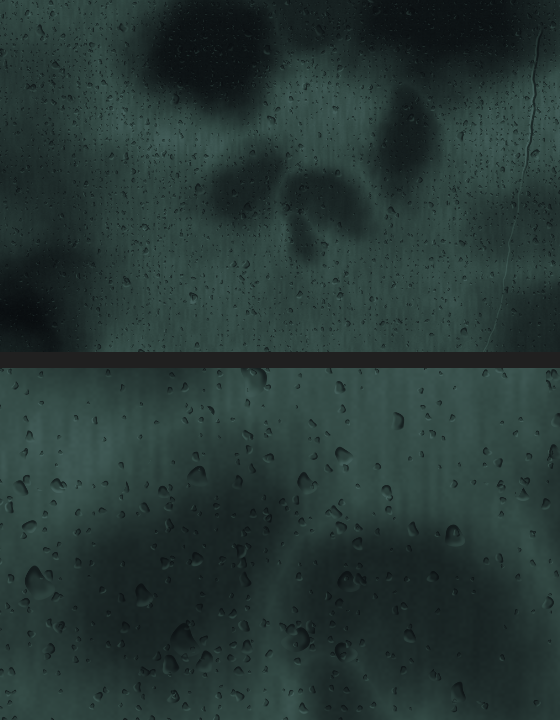
Top, the full canvas; bottom, a detail of the centre.
Give the GLSL for this texture, as a Shadertoy shader.

```glsl
const vec3 NIGHT = vec3(0.035, 0.05, 0.06);
const vec3 TEAL = vec3(0.20, 0.29, 0.27);
const vec3 MIST = vec3(0.27, 0.375, 0.36);

float hash(vec2 p) {
    return fract(sin(dot(p, vec2(127.1, 311.7))) * 43758.5453);
}

float noise(vec2 p) {
    vec2 cell = floor(p), f = fract(p);
    f = f * f * (3.0 - 2.0 * f);
    float low = mix(hash(cell), hash(cell + vec2(1, 0)), f.x);
    float high = mix(hash(cell + vec2(0, 1)), hash(cell + vec2(1, 1)), f.x);
    return mix(low, high, f.y);
}

float fbm(vec2 p) {
    float sum = 0.0, weight = 0.5;
    for (int i = 0; i < 5; i++) {
        sum += weight * noise(p);
        p = mat2(1.6, 1.2, -1.2, 1.6) * p + 7.3;
        weight *= 0.5;
    }
    return sum;
}

// Soft ellipse: 1 in the core, 0 outside
float blob(vec2 p, vec2 center, vec2 radius) {
    return 1.0 - smoothstep(0.35, 1.45, length((p - center) / radius));
}

// Brightness of the stormy sky, from 0 to 1
float skyTone(vec2 p) {
    vec2 warp = vec2(fbm(p * 4.5), fbm(p * 4.5 + 31.0)) - 0.48;
    vec2 q = p + 0.22 * warp;
    float heavy = blob(q, vec2(0.60, 0.88), vec2(0.20, 0.19));
    heavy = max(heavy, blob(q, vec2(1.25, 0.96), vec2(0.40, 0.23)));
    heavy = max(heavy, 0.75 * blob(q, vec2(0.88, 1.0), vec2(0.26, 0.13)));
    heavy = max(heavy, 0.78 * blob(q, vec2(1.14, 0.65), vec2(0.10, 0.17)));
    heavy = max(heavy, 0.70 * blob(q, vec2(0.71, 0.48), vec2(0.14, 0.13)));
    heavy = max(heavy, 0.68 * blob(q, vec2(0.95, 0.40), vec2(0.14, 0.09)));
    heavy = max(heavy, 0.60 * blob(q, vec2(0.88, 0.28), vec2(0.06, 0.09)));
    float dim = 0.32 * blob(q, vec2(0.0, 0.42), vec2(0.32, 0.48));
    dim += 0.30 * blob(q, vec2(0.12, 0.18), vec2(0.24, 0.13));
    dim += 0.40 * blob(q, vec2(0.0, 0.0), vec2(0.20, 0.14));
    dim += 0.45 * blob(q, vec2(1.55, 0.04), vec2(0.20, 0.12));
    dim += 0.28 * blob(q, vec2(1.50, 0.36), vec2(0.14, 0.16));
    float glow = 0.16 * blob(q, vec2(0.48, 0.68), vec2(0.20, 0.14));
    glow += 0.14 * blob(q, vec2(0.90, 0.68), vec2(0.16, 0.14));
    glow += 0.18 * blob(q, vec2(1.50, 0.66), vec2(0.20, 0.14));
    float mottle = 0.30 * (fbm(p * 6.0 + 11.0) - 0.48);
    return (0.77 + glow + mottle - dim) * (1.0 - 0.90 * heavy);
}

// One layer of drops: x is shadow, y is highlight
vec2 drops(vec2 p, float size, float seed, float density, float pixel) {
    vec2 grid = p / size + seed * 0.37;
    vec2 id = floor(grid) + seed * 17.0;
    float present = step(hash(id + 3.1), density);
    vec2 jitter = vec2(hash(id + 5.7), hash(id + 9.2)) - 0.5;
    float radius = mix(0.11, 0.27, pow(hash(id + 1.9), 1.6));
    vec2 q = (fract(grid) - 0.5 - 0.42 * jitter) / radius;

    // Tilted, uneven teardrop outline
    float turn = 1.1 * (hash(id + 13.0) - 0.5);
    q = mat2(cos(turn), sin(turn), -sin(turn), cos(turn)) * q;
    q.x *= 1.15 + 0.35 * q.y;
    q.x += 0.22 * sin(2.5 * q.y + 6.28 * hash(id + 21.0));
    q.y *= mix(0.72, 1.15, hash(id + 17.0));
    float d = length(q);
    float edge = pixel / (radius * size);
    float body = present * (1.0 - smoothstep(1.0 - 0.6 * edge, 1.0 + 0.6 * edge, d));

    // Lit rim on one side, shaded rim on the other
    float angle = -1.9 + 2.4 * (hash(id + 25.0) - 0.5);
    float side = dot(q, vec2(cos(angle), sin(angle))) / max(d, 0.01);
    float rim = smoothstep(0.35, 0.85, d);
    float shadow = body * (0.25 + 0.60 * rim * smoothstep(0.3, -0.5, side));
    float glint = body * rim * smoothstep(0.15, 0.95, side);
    return vec2(shadow, glint * mix(0.4, 1.0, hash(id + 29.0)));
}

// Winding water track on the right: x is shadow, y is highlight
vec2 track(vec2 p, float pixel) {
    float path = 1.38 + 0.29 * p.y - 0.13 * p.y * p.y;
    path += 0.022 * (noise(vec2(p.y * 13.0, 4.0)) - 0.5);
    path += 0.008 * (noise(vec2(p.y * 45.0, 9.0)) - 0.5);
    float x = p.x - path;
    float upper = smoothstep(0.40, 0.60, p.y);
    float width = mix(0.0016, 0.0035, upper) + 0.5 * pixel;
    float span = 1.0 - smoothstep(0.90, 0.925, p.y);
    float core = 1.0 - smoothstep(0.3 * width, width, abs(x));
    float lit = 1.0 - smoothstep(0.2 * width, width, abs(x + width * upper));
    return span * vec2(0.75 * core * upper, lit * mix(0.45, 0.55, upper));
}

void mainImage(out vec4 fragColor, in vec2 fragCoord) {
    vec2 p = fragCoord / iResolution.y;
    float pixel = 1.0 / iResolution.y;
    float tone = clamp(skyTone(p), 0.02, 1.0);

    // Fine film of water running down the glass
    tone *= 1.0 + 0.16 * (noise(p * vec2(150.0, 28.0)) - 0.5);
    tone += 0.05 * (noise(p * 300.0) - 0.5);

    // Drops gather in patches, more thickly towards the top
    float crowd = 0.28 + 0.32 * p.y + 0.9 * (fbm(p * 5.0 + 53.0) - 0.48);
    vec2 wet = track(p, pixel);
    float size = 0.015;
    for (int i = 0; i < 4; i++) {
        float density = clamp(crowd, 0.10, 0.75) * (1.0 - 0.2 * float(i));
        wet = max(wet, drops(p, size, float(i) + 1.0, density, pixel));
        size *= 1.5;
    }
    tone = tone * (1.0 - 0.80 * wet.x) + 0.42 * wet.y;

    vec3 color = mix(NIGHT, TEAL, clamp(tone / 0.8, 0.0, 1.0));
    color = mix(color, MIST, smoothstep(0.75, 1.1, tone));
    fragColor = vec4(color, 1.0);
}
```
